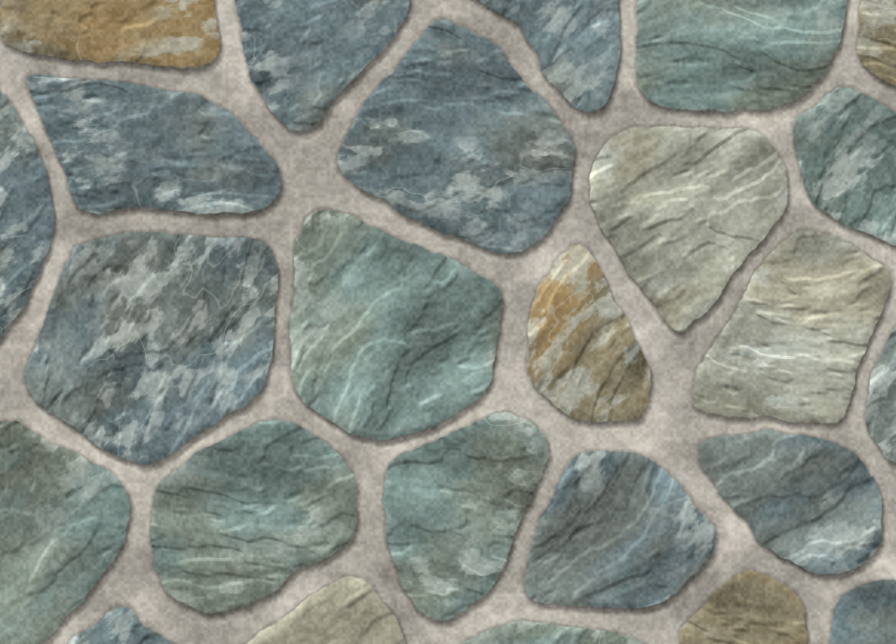
Give the GLSL for this texture, as a Shadertoy shader.

```glsl
const vec2 GRID = vec2(3.0, 3.7);        // stones per canvas height
const vec3 SLATE = vec3(0.41, 0.47, 0.48);
const vec3 GREEN = vec3(0.45, 0.52, 0.50);
const vec3 PALE = vec3(0.64, 0.65, 0.59);
const vec3 BROWN = vec3(0.52, 0.49, 0.40);
const vec3 OCHRE = vec3(0.61, 0.51, 0.35);
const vec3 LICHEN = vec3(0.73, 0.76, 0.73);
const vec3 MORTAR = vec3(0.69, 0.67, 0.63);

float hash(vec2 p) {
    vec3 a = fract(p.xyx * 0.1031);
    a += dot(a, a.yzx + 33.33);
    return fract((a.x + a.y) * a.z);
}

float noise(vec2 p) {
    vec2 i = floor(p), f = fract(p);
    f = f * f * (3.0 - 2.0 * f);
    return mix(mix(hash(i), hash(i + vec2(1, 0)), f.x),
               mix(hash(i + vec2(0, 1)), hash(i + vec2(1, 1)), f.x), f.y);
}

mat2 rotation(float a) {
    return mat2(cos(a), sin(a), -sin(a), cos(a));
}

float fbm(vec2 p) {
    float sum = 0.0, amp = 0.52;
    for (int i = 0; i < 5; i++) {
        sum += amp * noise(p);
        p = rotation(0.5) * p * 2.03 + 17.3;
        amp *= 0.5;
    }
    return sum;
}

// Stone centre in xy, size weight in z
vec3 stoneSeed(vec2 cell) {
    vec2 jitter = vec2(hash(cell + 11.7), hash(cell + 47.2)) - 0.5;
    float stagger = 0.5 * mod(cell.y, 2.0);
    vec2 centre = (cell + 0.5 + 0.65 * jitter + vec2(stagger, 0.0)) / GRID;
    return vec3(centre, 0.026 * hash(cell + 83.1));
}

// Rounded distance to the nearest joint of a weighted Voronoi diagram
float jointDistance(vec2 p, out vec2 id) {
    vec2 base = floor(p * GRID), nearest = vec2(0.0);
    float best = 1e3, sum = 0.0;
    for (int k = 0; k < 25; k++) {
        vec2 cell = base + vec2(k % 5 - 2, k / 5 - 2);
        vec3 s = stoneSeed(cell);
        vec2 r = s.xy - p;
        float power = dot(r, r) - s.z;
        if (power < best) { best = power; nearest = r; id = cell; }
    }
    for (int k = 0; k < 25; k++) {
        vec2 cell = base + vec2(k % 5 - 2, k / 5 - 2);
        if (cell == id) continue;
        vec3 s = stoneSeed(cell);
        vec2 r = s.xy - p;
        sum += exp(-60.0 * (dot(r, r) - s.z - best) / (2.0 * length(r - nearest)));
    }
    return -log(sum) / 60.0;
}

// Positive inside a stone, negative in the mortar
float stoneDistance(vec2 p, out vec2 id) {
    vec2 wobble = vec2(noise(p * 5.0), noise(p * 5.0 + 31.0)) - 0.5;
    vec2 chips = vec2(fbm(p * 26.0), fbm(p * 26.0 + 9.0)) - 0.5;
    float halfWidth = 0.009 + 0.016 * noise(p * 4.0 + 60.0);
    return jointDistance(p + 0.06 * wobble + 0.016 * chips, id) - halfWidth;
}

// Split layers with abrupt ledges
float layerHeight(vec2 q) {
    q += 0.09 * (vec2(noise(q * 5.0), noise(q * 5.0 + 40.0)) - 0.5);
    float h = fbm(q * vec2(3.5, 9.0));
    float t = h * 7.0;
    return 0.6 * h + 0.4 * (floor(t) + smoothstep(0.8, 1.0, fract(t))) / 7.0;
}

vec3 stoneColour(vec2 p, vec2 id) {
    float kind = hash(id + 5.3), seed = hash(id + 71.9);
    mat2 turn = rotation(mix(-0.95, 0.25, seed));
    vec2 offset = 20.0 * vec2(seed, kind);
    vec2 q = turn * p + offset;
    vec3 col = kind < 0.40 ? SLATE : kind < 0.74 ? GREEN : kind < 0.86 ? PALE : BROWN;

    // Tone bands, rust and lichen
    float patches = fbm(p * 5.0 + offset);
    col *= 0.62 + 0.76 * fbm(q * vec2(7.0, 17.0));
    float rust = smoothstep(0.45, 0.65, fbm(q * vec2(5.0, 9.0) + 8.0));
    col = mix(col, OCHRE, rust * (kind > 0.86 ? 0.75 : 0.18));
    float flecks = smoothstep(0.48, 0.64, fbm(q * vec2(24.0, 42.0)));
    col = mix(col, LICHEN, 0.6 * flecks * smoothstep(0.42, 0.62, patches));

    // Ledges lit from the upper left, with thin pale veins
    float slope = layerHeight(q) - layerHeight(turn * (p + vec2(-0.003, 0.005)) + offset);
    col *= 1.0 + clamp(3.2 * slope, -0.42, 0.28);
    float vein = 1.0 - smoothstep(0.0, 0.007, abs(fbm(q * vec2(3.0, 5.0) + 50.0) - 0.53));
    return mix(col, LICHEN, 0.3 * vein * smoothstep(0.45, 0.6, patches));
}

void mainImage(out vec4 fragColor, in vec2 fragCoord) {
    vec2 p = fragCoord / iResolution.y + vec2(7.0, 4.0);
    vec2 id, aboveId;
    float d = stoneDistance(p, id);
    float above = stoneDistance(p + vec2(-0.004, 0.010), aboveId);

    // Mortar with shade cast by the stone above
    vec3 mortar = MORTAR * (0.74 + 0.52 * fbm(p * vec2(13.0, 17.0)));
    mortar *= 1.0 - 0.34 * smoothstep(-0.005, 0.006, above);
    mortar *= 1.0 - 0.16 * smoothstep(-0.007, 0.0, d);

    // Stone with worn rim, lit on its upper left side
    vec3 stone = stoneColour(p, id);
    float rim = 1.0 - smoothstep(0.0, 0.018, d);
    stone *= 1.0 + rim * clamp(14.0 * (d - above), -0.22, 0.13);

    vec3 col = mix(mortar, stone, smoothstep(-0.002, 0.002, d));
    float grain = 0.09 * (noise(p * 210.0) - 0.5) + 0.07 * (noise(p * 95.0) - 0.5);
    fragColor = vec4(clamp(col + grain, 0.0, 1.0), 1.0);
}
```
